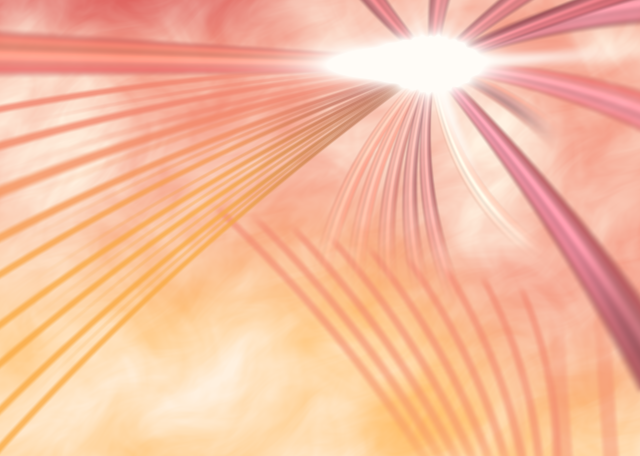
This background is drawn by a Shadertoy shader. Its source:

```glsl
const vec2 LIGHT = vec2(0.952, 0.857);
const vec3 WHITE = vec3(1.0, 0.99, 0.97);
const vec3 CREAM = vec3(1.0, 0.94, 0.87);
const vec3 PEACH = vec3(0.99, 0.72, 0.62);
const vec3 CORAL = vec3(0.95, 0.52, 0.43);
const vec3 RED = vec3(0.86, 0.37, 0.37);
const vec3 AMBER = vec3(1.0, 0.74, 0.40);
const vec3 PINK = vec3(0.93, 0.53, 0.62);
const vec3 MAROON = vec3(0.56, 0.25, 0.29);

float hash(float n) {
    return fract(sin(n * 91.7) * 437.5);
}

float blob(vec2 p, vec2 center, vec2 size) {
    vec2 q = (p - center) / size;
    return exp(-dot(q, q));
}

// Layered, warped sines in the range 0 to 1
float mottle(vec2 p) {
    float sum = 0.0, gain = 0.5;
    for (int i = 0; i < 5; i++) {
        p += 0.35 * sin(p.yx * 1.7 + float(i) * 2.1);
        sum += gain * sin(p.x) * sin(p.y + 0.8);
        p = mat2(1.5, 1.1, -1.1, 1.5) * p;
        gain *= 0.6;
    }
    return clamp(0.5 + 0.75 * sum, 0.0, 1.0);
}

// Bowed strip: x runs along it, y is the signed offset in half widths
vec2 strip(vec2 p, vec2 a, vec2 b, float bow, vec2 widths) {
    vec2 d = b - a;
    float len = length(d);
    float t = dot(p - a, d) / (len * len);
    float c = clamp(t, 0.0, 1.0);
    float side = dot(p - a, vec2(-d.y, d.x)) / len - 4.0 * bow * c * (1.0 - c);
    return vec2(t, side / mix(widths.x, widths.y, c));
}

float stripMask(vec2 s, float core, float fade) {
    return smoothstep(1.0, core, abs(s.y)) * smoothstep(0.0, 0.08, s.x)
        * smoothstep(1.0, fade, s.x);
}

// Glossy ribbon with a shaded rim and a pale crest
vec3 ribbon(vec3 base, vec2 p, vec2 end, float bow, vec2 widths,
            vec3 body, vec3 rim, float opacity, float fade) {
    vec2 s = strip(p, LIGHT, end, bow, widths);
    vec3 tone = mix(body, rim, smoothstep(0.1, 0.9, abs(s.y + 0.15)));
    tone += 0.12 * exp(-12.0 * (s.y - 0.25) * (s.y - 0.25));
    tone *= 0.97 + 0.06 * sin(s.y * 11.0 + 1.0);
    return mix(base, tone, opacity * stripMask(s, 0.55, fade));
}

vec3 background(vec2 p) {
    float height = p.y + 0.27 * smoothstep(0.75, 1.25, p.x);
    vec3 tint = mix(AMBER, CORAL, smoothstep(0.22, 0.68, height));
    tint = mix(tint, RED, 0.8 * smoothstep(0.85, 1.0, p.y) * smoothstep(0.85, 0.4, p.x));
    float cloud = mottle(p * vec2(8.0, 7.0) + 1.3);
    float streak = mottle(vec2(p.x + 0.7 * p.y, p.y - 0.6 * p.x) * vec2(8.0, 19.0));
    float pale = 0.06 + 0.5 * cloud + 0.28 * streak;
    pale += 0.35 * blob(p, vec2(0.12, 0.70), vec2(0.28, 0.13));
    pale += 0.35 * blob(p, vec2(0.05, 0.40), vec2(0.2, 0.22));
    pale += 0.38 * blob(p, vec2(0.45, 0.10), vec2(0.38, 0.13));
    pale += 0.45 * blob(p, vec2(1.09, 0.64), vec2(0.13, 0.17));
    pale += 0.50 * blob(p, vec2(1.38, 0.90), vec2(0.12, 0.05));
    pale -= 0.35 * blob(p, vec2(0.38, 0.38), vec2(0.16, 0.10));
    pale -= 0.38 * blob(p, vec2(0.88, 0.06), vec2(0.13, 0.10));
    pale -= 0.30 * blob(p, vec2(1.20, 0.34), vec2(0.2, 0.14));
    pale -= 0.30 * blob(p, vec2(0.35, 1.02), vec2(0.4, 0.10));
    return mix(tint, CREAM, clamp(pale, 0.0, 1.0));
}

// Fan of thin strands sweeping to the left edge
vec3 leftFan(vec3 col, vec2 p) {
    for (int i = 0; i < 17; i++) {
        float k = float(i) / 16.0;
        float major = float(1 - i % 2);
        vec2 end = vec2(-0.03, mix(0.765, -0.02, k) + 0.02 * (hash(float(i)) - 0.5));
        float wide = mix(0.007, 0.013, major) + 0.008 * exp(-60.0 * (k - 0.25) * (k - 0.25));
        vec2 s = strip(p, LIGHT, end, -0.022 - 0.015 * k, vec2(0.005, wide));
        vec3 tone = mix(CORAL, vec3(0.98, 0.67, 0.27), smoothstep(0.1, 0.75, k + 0.35 * s.x - 0.2));
        float dark = smoothstep(0.2, 0.5, k) * smoothstep(0.5, 0.08, s.x);
        tone = mix(tone, MAROON, 0.65 * dark);
        float fade = mix(0.35, 0.99, major);
        col = mix(col, tone, mix(0.55, 0.8, major) * stripMask(s, 0.15, fade));
    }
    return col;
}

// Soft strands drifting down to the lower right
vec3 lowerFan(vec3 col, vec2 p) {
    for (int i = 0; i < 9; i++) {
        float k = float(i) / 8.0;
        vec2 start = vec2(mix(0.46, 1.14, k), mix(0.56, 0.38, k));
        vec2 end = vec2(mix(0.98, 1.22, k), -0.08);
        vec2 s = strip(p, start, end, 0.03, vec2(0.013, 0.018));
        vec3 tone = mix(CORAL, AMBER, 0.6 * smoothstep(0.4, 1.0, s.x) * (1.0 - k));
        col = mix(col, tone, 0.55 * stripMask(s, 0.1, 0.8));
    }
    return col;
}

void mainImage(out vec4 fragColor, in vec2 fragCoord) {
    vec2 p = fragCoord / iResolution.y;
    p.x *= 1.4066 * iResolution.y / iResolution.x;
    vec3 col = lowerFan(background(p), p);

    // Upright veils at the lower right
    float veil = smoothstep(0.1, 0.9, sin(p.x * 62.0 + 1.5 * sin(p.y * 3.0)));
    col = mix(col, CORAL, 0.4 * veil * smoothstep(1.08, 1.25, p.x) * smoothstep(0.4, 0.1, p.y));
    col = leftFan(col, p);
    col = ribbon(col, p, vec2(-0.06, 0.885), 0.0, vec2(0.018, 0.062), CORAL, RED, 0.85, 0.99);

    // Hanging ribbons below the light
    for (int i = 0; i < 5; i++) {
        float k = float(i) / 4.0;
        vec2 end = vec2(mix(0.70, 1.02, k), mix(0.36, 0.30, k));
        vec3 rim = mix(CORAL, MAROON, smoothstep(0.2, 0.75, k) * smoothstep(0.34, 0.62, p.y));
        col = ribbon(col, p, end, -0.045, vec2(0.009, 0.029), mix(PEACH, PINK, 0.5 * k), rim, 0.75, 0.45);
    }
    col = ribbon(col, p, vec2(1.22, 0.42), -0.06, vec2(0.012, 0.03), CREAM, PEACH, 0.75, 0.5);

    // Broad ribbons on the right
    col = ribbon(col, p, vec2(1.24, 0.68), 0.02, vec2(0.01, 0.035), MAROON, CORAL, 0.6, 0.5);
    col = ribbon(col, p, vec2(1.50, 0.72), 0.025, vec2(0.012, 0.06), PINK, RED, 0.7, 0.98);
    vec3 shade = mix(PINK, MAROON, 0.75 * smoothstep(1.24, 1.42, p.x));
    col = ribbon(col, p, vec2(1.46, 0.17), 0.022, vec2(0.012, 0.075), shade, mix(MAROON, RED, 0.3), 0.9, 0.98);
    col = ribbon(col, p, vec2(1.50, 1.00), 0.025, vec2(0.012, 0.06), PINK, MAROON, 0.8, 0.98);

    // Short dark ribbons rising to the top edge
    for (int i = 0; i < 4; i++) {
        float k = float(i);
        vec2 end = vec2(0.77 + 0.19 * k + 0.02 * k * k, 1.07);
        col = ribbon(col, p, end, 0.006, vec2(0.01, 0.036), mix(RED, PINK, 0.4), MAROON, 0.85, 0.98);
    }

    // White rays and the glow
    vec2 ray = strip(p, LIGHT, vec2(1.08, 0.56), -0.012, vec2(0.03, 0.012));
    col = mix(col, WHITE, 0.85 * stripMask(ray, 0.0, 0.3));
    ray = strip(p, LIGHT, vec2(1.45, 0.89), 0.0, vec2(0.02, 0.03));
    col = mix(col, WHITE, 0.7 * stripMask(ray, 0.0, 0.4));
    vec2 d = p - LIGHT;
    float angle = atan(d.y, d.x);
    float beams = 0.7 + 0.3 * sin(angle * 17.0) * sin(angle * 7.0 + 1.0);
    float glow = 1.7 * blob(p, LIGHT + vec2(-0.05, 0.005), vec2(0.17, 0.042));
    glow += 1.3 * blob(p, LIGHT, vec2(0.07, 0.065));
    glow += 0.6 * beams * exp(-7.0 * length(d));
    glow += 0.4 * blob(p, LIGHT + vec2(-0.2, 0.0), vec2(0.22, 0.035));
    col = mix(col, WHITE, clamp(glow, 0.0, 1.0));
    fragColor = vec4(clamp(col, 0.0, 1.0), 1.0);
}
```
